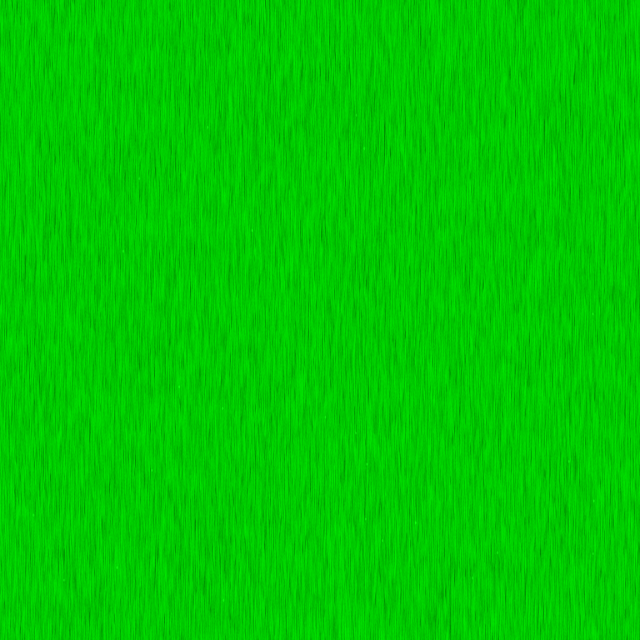
A Shadertoy shader for this texture:

```glsl
float hash(vec2 cell, float seed) {
    uvec3 q = uvec3(ivec3(vec3(cell, seed)));
    uint h = q.x * 1597334677u ^ q.y * 3812015801u ^ q.z * 2798796415u;
    h = (h ^ (h >> 16)) * 2146121005u;
    h = (h ^ (h >> 15)) * 2221713035u;
    return float((h ^ (h >> 16)) >> 8) / 16777216.0;
}

// Smooth noise running along one column, shifted by its own random offset
float fiber(float column, float y, float seed) {
    y += 10.0 * hash(vec2(column, 0.0), seed + 50.0);
    float row = floor(y);
    return mix(hash(vec2(column, row), seed),
               hash(vec2(column, row + 1.0), seed),
               smoothstep(0.0, 1.0, y - row)) - 0.5;
}

// Vertical streaks: grid.x columns across, grid.y lengths along the canvas
float streaks(vec2 uv, vec2 grid, float seed) {
    vec2 p = uv * grid - vec2(0.5, 0.0);
    float column = floor(p.x);
    return mix(fiber(column, p.y, seed),
               fiber(column + 1.0, p.y, seed),
               smoothstep(0.0, 1.0, p.x - column));
}

// Sparse tiny bright flecks, one candidate per cell
float flecks(vec2 uv) {
    vec2 p = uv * 24.0;
    vec2 cell = floor(p);
    vec2 center = 0.2 + 0.6 * vec2(hash(cell, 11.0), hash(cell, 12.0));
    float d = length((p - cell - center) * vec2(1.0, 0.6));
    return step(0.965, hash(cell, 13.0)) * (1.0 - smoothstep(0.01, 0.05, d));
}

void mainImage(out vec4 fragColor, in vec2 fragCoord) {
    vec2 uv = fragCoord / iResolution.xy;

    // Fine fibers of two lengths, a faint wider layer and grain
    float tone = 0.150 * streaks(uv, vec2(768.0, 36.0), 1.0)
               + 0.085 * streaks(uv, vec2(768.0, 64.0), 2.0)
               + 0.045 * streaks(uv, vec2(310.0, 40.0), 3.0)
               + 0.010 * streaks(uv, vec2(90.0, 14.0), 4.0)
               + 0.050 * streaks(uv, vec2(768.0, 400.0), 5.0);

    // Thin dark hairlines between the fibers
    float hairline = smoothstep(0.22, 0.48, streaks(uv, vec2(768.0, 42.0), 6.0));

    float green = 0.793 + tone - 1.2 * tone * tone - 0.11 * hairline;

    vec3 color = vec3(0.0, green, 0.0) + vec3(0.05, 0.12, 0.05) * flecks(uv);
    fragColor = vec4(color, 1.0);
}
```
